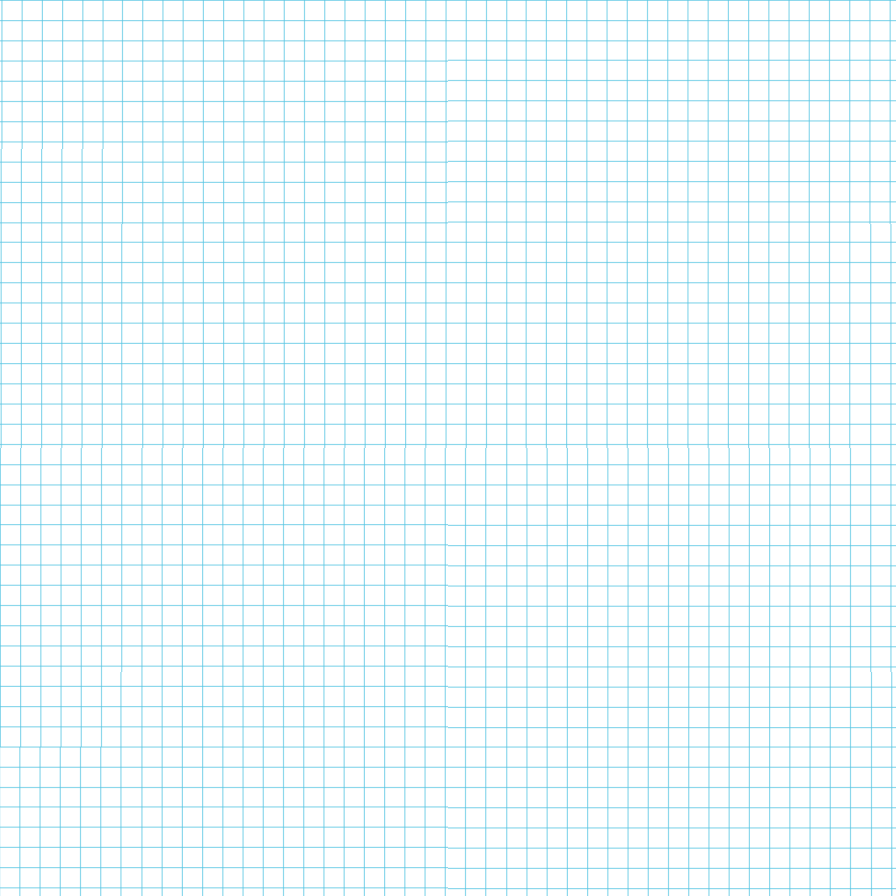
This pattern is drawn by a Shadertoy shader. Its source:

```glsl
// Fine cyan graph paper on white, its rulings fanning slightly and stepping in tiny jogs.
#define GRID_STEPS 1152.0                  // snap positions across the sheet
#define COLUMNS vec4(1.75, 25.95, -2.6, 0.105) // offset, pitch, drift, drift per line
#define ROWS vec4(0.29, 25.93, -0.72, 0.041)
#define LINE_WIDTH 0.0009                  // fraction of the sheet
#define MIN_PIXELS 1.2                     // thinnest drawn line, ink kept constant
#define INK vec3(0.33, 0.77, 0.885)
#define PAPER vec3(1.0)

float roundHalfUp(float x) { return floor(x + 0.5); }

// Centre of the nearest ruling; its ends are snapped, then joined in whole steps.
float rulingCentre(float across, float along, vec4 family) {
    float index = roundHalfUp((across * GRID_STEPS - family.x) / family.y);
    float start = family.x + family.y * index;
    float finish = start + family.z + family.w * index;
    float first = roundHalfUp(start);
    float jog = roundHalfUp((roundHalfUp(finish) - first) * along);
    return (first + jog + 0.5) / GRID_STEPS;
}

// Antialiased share of ink left by one family of rulings.
float rulingInk(float across, float along, vec4 family, float resolution) {
    float trueWidth = LINE_WIDTH * resolution;
    float drawnWidth = max(trueWidth, MIN_PIXELS);
    float distancePx = abs(across - rulingCentre(across, along, family)) * resolution;
    float coverage = clamp(0.5 * (drawnWidth + 1.0) - distancePx, 0.0, 1.0);
    return coverage * trueWidth / drawnWidth;
}

void mainImage(out vec4 fragColor, in vec2 fragCoord) {
    // Sheet coordinates run rightward and downward from the top left.
    vec2 sheet = fragCoord / iResolution.xy;
    sheet.y = 1.0 - sheet.y;

    float columnInk = rulingInk(sheet.x, sheet.y, COLUMNS, iResolution.x);
    float rowInk = rulingInk(sheet.y, sheet.x, ROWS, iResolution.y);

    // Overlapping rulings darken at the crossings.
    float ink = 1.0 - (1.0 - columnInk) * (1.0 - rowInk);
    fragColor = vec4(mix(PAPER, INK, ink), 1.0);
}
```
